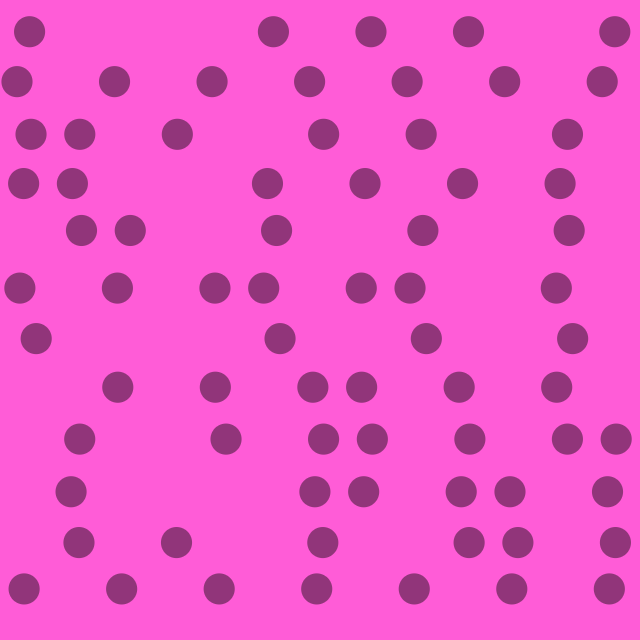
A Shadertoy shader for this pattern:

```glsl
// Scattered plum dots on a flat pink ground, set in loose horizontal rows.
// Each row walks along a slot grid in random steps, so dots come singly or
// in pairs; alternate rows are shifted and every row is slightly jittered.

#define ROWS        12.0
#define SLOTS       13.0
#define ROW_PITCH   0.0797
#define SLOT_PITCH  0.0762
#define FIRST_ROW   0.0775
#define FIRST_SLOT  0.0325
#define ROW_SHIFT   0.0190
#define JITTER      0.0120
#define DOT_RADIUS  0.0243
#define GROUND      vec3(1.0, 0.361, 0.843)
#define DOT_COLOUR  vec3(0.569, 0.208, 0.478)

float hash(vec2 p)
{
    vec3 q = fract(vec3(p.xyx) * vec3(0.1031, 0.1030, 0.0973));
    q += dot(q, q.yzx + 33.33);
    return fract((q.x + q.y) * q.z);
}

// Random distance to the next dot in slots: mostly 2, sometimes a long gap
float stepLength(float h)
{
    if (h < 0.22) return 1.0;
    if (h < 0.66) return 2.0;
    if (h < 0.86) return 3.0;
    return 4.0 + floor((h - 0.86) / 0.14 * 3.0);
}

// Signed distance to the nearest dot of the row that holds p
float dotDistance(vec2 p)
{
    float row = clamp(floor((p.y - FIRST_ROW) / ROW_PITCH + 0.5), 0.0, ROWS - 1.0);
    vec2 jitter = (vec2(hash(vec2(row, 71.0)), hash(vec2(row, 83.0))) - 0.5) * JITTER;
    vec2 origin = vec2(FIRST_SLOT + mod(row, 2.0) * ROW_SHIFT,
                       FIRST_ROW + row * ROW_PITCH) + jitter;

    float slot = floor(hash(vec2(row, 59.0)) * 2.6);
    float lastStep = 0.0;
    float nearest = 1.0;

    for (float i = 0.0; i < SLOTS; i++)
    {
        if (slot >= SLOTS) break;
        vec2 centre = origin + vec2(slot * SLOT_PITCH, 0.0);
        nearest = min(nearest, length(p - centre) - DOT_RADIUS);

        // Two short steps in a row would make a triple, so widen the second
        float next = stepLength(hash(vec2(row + 17.0, i + 5.0)));
        if (lastStep == 1.0) next = max(next, 2.0);
        slot += next;
        lastStep = next;
    }
    return nearest;
}

void mainImage(out vec4 fragColor, in vec2 fragCoord)
{
    float pixel = 1.0 / min(iResolution.x, iResolution.y);
    float d = dotDistance(fragCoord * pixel);

    // One-pixel soft edge
    float cover = clamp(0.5 - d / pixel, 0.0, 1.0);
    fragColor = vec4(mix(GROUND, DOT_COLOUR, cover), 1.0);
}
```
